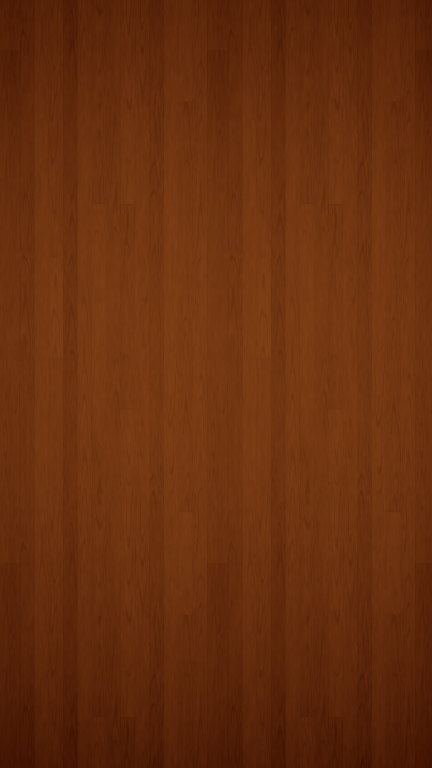
A Shadertoy shader for this texture:

```glsl
// Dark reddish-brown wood floor of narrow upright planks, lit from the middle.

float hash(vec2 p) {
    return fract(sin(dot(p, vec2(127.1, 311.7))) * 43758.5453);
}

// Value noise that wraps vertically after "period" cells.
float noise(vec2 p, float period) {
    vec2 i = floor(p), f = fract(p);
    f = f * f * (3.0 - 2.0 * f);
    float y0 = mod(i.y, period), y1 = mod(i.y + 1.0, period);
    return mix(mix(hash(vec2(i.x, y0)), hash(vec2(i.x + 1.0, y0)), f.x),
               mix(hash(vec2(i.x, y1)), hash(vec2(i.x + 1.0, y1)), f.x), f.y);
}

// Per plank: tone of the long board, tone of the inset board, inset half length.
const vec3 PLANKS[15] = vec3[15](
    vec3(-0.09, -0.09, 0.0), vec3(0.04, 0.04, 0.0), vec3(0.02, 0.10, 0.1),
    vec3(-0.12, -0.12, 0.0), vec3(0.03, 0.03, 0.0), vec3(0.00, 0.07, 0.2),
    vec3(-0.02, -0.02, 0.0), vec3(0.07, -0.02, 0.2), vec3(0.02, 0.02, 0.0),
    vec3(-0.06, -0.06, 0.0), vec3(0.07, 0.07, 0.0), vec3(0.07, 0.01, 0.4),
    vec3(0.03, 0.03, 0.0), vec3(-0.07, -0.07, 0.5), vec3(-0.11, -0.11, 0.5));

// Lightness offset of the floor; uv spans the canvas from 0 to 1.
float floorTone(vec2 uv) {
    // About 2.08 tiles across and 1.5 down.
    float x = fract((uv.x - 0.046) / 0.4815) * 14.444;
    float t = fract((0.9345 - uv.y) / 0.668);
    if (x > 13.0) x = 13.0 + (x - 13.0) / 0.722;   // two slimmer planks
    float id = min(floor(x), 14.0);
    float across = x - id;

    // Board tone, with a slight fade along the plank.
    vec3 plank = PLANKS[int(id)];
    float fromEnd = abs(t - 0.5) - plank.z;
    float inset = step(fromEnd, 0.0) * step(0.01, plank.z);
    float tone = mix(plank.x, plank.y, inset);
    if (plank.z > 0.45) tone += 0.10 * (smoothstep(0.0, 0.25, t) - 0.8);

    // Nested arches of thin growth lines, present only in patches.
    vec2 seed = vec2(id * 37.0 + inset * 11.0, 0.0);
    float bend = noise(vec2(across * 2.0, t * 16.0) + seed, 16.0);
    float middle = across - 0.3 - 0.4 * hash(seed + 3.0);
    float rise = hash(seed + 8.0) < 0.5 ? -10.0 : 10.0;
    float phase = rise * t + 9.0 * middle * middle + 1.6 * bend;
    float growthLine = smoothstep(0.60, 1.0, cos(6.2832 * phase));
    float patches = smoothstep(0.3, 0.7, noise(vec2(across, t * 6.0) + seed + 5.0, 6.0));
    tone -= 0.17 * growthLine * patches;

    // Long streaks and fine pores.
    float streak = noise(vec2(across * 5.0, t * 18.0) + seed, 18.0);
    float pores = noise(vec2(across * 10.0, t * 70.0) + seed, 70.0);
    float flecks = noise(vec2(across * 8.0, t * 150.0) + seed + 19.0, 150.0);
    tone += 0.09 * (streak - 0.5) + 0.12 * (pores - 0.5) + 0.06 * (flecks - 0.5);

    // Faint seams along the sides and at the board ends.
    float side = min(across, 1.0 - across);
    tone -= 0.05 * (1.0 - smoothstep(0.0, 0.08, side));
    if (plank.z > 0.01) tone -= 0.03 * (1.0 - smoothstep(0.001, 0.004, abs(fromEnd)));
    return tone;
}

void mainImage(out vec4 fragColor, in vec2 fragCoord) {
    // Average four samples for smooth edges.
    float tone = 0.0;
    for (int i = 0; i < 4; i++) {
        vec2 offset = vec2(i % 2, i / 2) * 0.5 - 0.25;
        tone += 0.25 * floorTone((fragCoord + offset) / iResolution.xy);
    }

    // Soft light that falls off most toward the bottom.
    vec2 d = fragCoord / iResolution.xy - vec2(0.5, 0.54);
    float light = 0.97 - 0.6 * d.x * d.x - 2.75 * d.y * d.y + tone;

    vec3 shadow = vec3(0.27, 0.085, 0.010);
    vec3 glow = vec3(0.48, 0.235, 0.078);
    fragColor = vec4(mix(shadow, glow, clamp(light, -0.1, 1.2)), 1.0);
}
```
